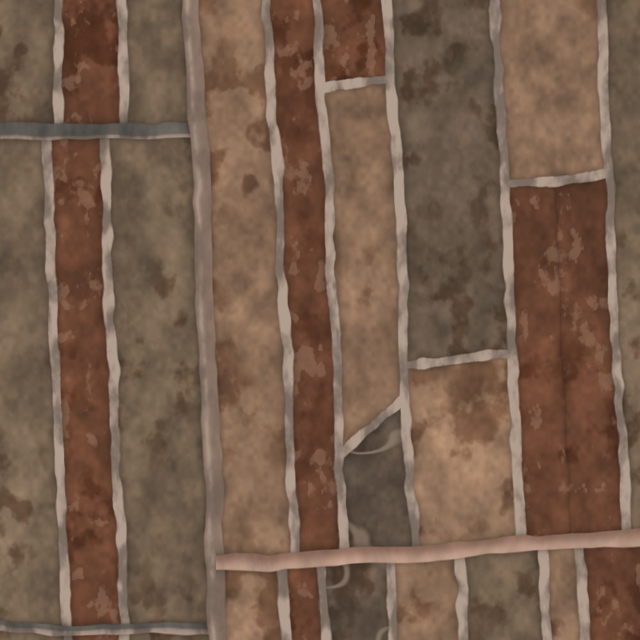
Write a Shadertoy shader that draws this texture.

```glsl
const int OLIVE = 0, TAN = 1, RED = 2, GREY = 3, VEINED = 4;

float hash(vec2 p) {
    p = fract(p * vec2(0.1031, 0.1137));
    p += dot(p, p.yx + 33.33);
    return fract((p.x + p.y) * p.x * 17.0);
}

float noise(vec2 p) {
    vec2 cell = floor(p), f = fract(p);
    f = f * f * (3.0 - 2.0 * f);
    float low = mix(hash(cell), hash(cell + vec2(1, 0)), f.x);
    float high = mix(hash(cell + vec2(0, 1)), hash(cell + 1.0), f.x);
    return mix(low, high, f.y);
}

float fbm(vec2 p) {
    float sum = 0.0, weight = 0.533;
    for (int i = 0; i < 4; i++) {
        sum += weight * noise(p);
        p = mat2(1.6, 1.2, -1.2, 1.6) * p + 5.3;
        weight *= 0.5;
    }
    return sum;
}

struct Plank { float gap; int column; int row; int kind; };

// Distance to the nearest upright joint, and the column it encloses
Plank findColumn(float x, float edges[6]) {
    Plank plank = Plank(1.0, 0, 0, OLIVE);
    for (int i = 0; i < 6; i++) {
        plank.gap = min(plank.gap, abs(x - edges[i]));
        if (x > edges[i]) plank.column++;
    }
    return plank;
}

Plank leftPanel(vec2 p) {
    float upper = step(p.y, 0.203);
    float first = mix(0.060, 0.091, upper), second = mix(0.150, 0.193, upper);
    float x = p.x - 0.05 * p.y * (1.0 - upper);
    int column = int(step(first, x) + step(second, x));
    float gap = min(abs(x - first), abs(x - second));
    return Plank(gap, column, int(upper) + 7, column == 1 ? RED : OLIVE);
}

Plank mainPanel(vec2 p) {
    float edges[6] = float[6](0.42, 0.497, 0.607, 0.772, 0.937, 1.5);
    float cuts[6] = float[6](2.0, 2.0, 0.134, 0.56, 0.28, 2.0);
    int upperKinds[6] = int[6](TAN, RED, RED, GREY, TAN, OLIVE);
    int lowerKinds[6] = int[6](TAN, RED, TAN, TAN, RED, OLIVE);
    Plank plank = findColumn(p.x - 0.05 * p.y, edges);
    int column = min(plank.column, 5);
    float cut = p.y - cuts[column] + 0.12 * (p.x - edges[column] + 0.07);
    plank.gap = min(plank.gap, abs(cut));
    plank.row = cut > 0.0 ? 1 : 0;
    plank.kind = cut > 0.0 ? lowerKinds[column] : upperKinds[column];
    if (column == 2) {
        float diagonal = (p.y - 0.65 + 0.9 * (p.x - 0.602)) / 1.35;
        plank.gap = min(plank.gap, abs(diagonal));
        if (diagonal > 0.0) { plank.kind = VEINED; plank.row = 2; }
    }
    return plank;
}

Plank footPanel(vec2 p) {
    float edges[6] = float[6](0.396, 0.457, 0.565, 0.676, 0.806, 0.864);
    int kinds[7] = int[7](TAN, RED, VEINED, TAN, OLIVE, TAN, RED);
    Plank plank = findColumn(p.x - 0.05 * p.y, edges);
    plank.row = 4;
    plank.kind = kinds[plank.column];
    return plank;
}

// Mottled stone with rusty stains, pale flakes and veins
vec3 stone(vec2 p, Plank plank) {
    vec3 palette[5] = vec3[5](vec3(0.44, 0.37, 0.30), vec3(0.56, 0.44, 0.35),
        vec3(0.41, 0.265, 0.195), vec3(0.39, 0.33, 0.275), vec3(0.38, 0.32, 0.27));
    vec2 seed = vec2(plank.column, plank.row) * 3.7;
    float cloud = fbm(p * vec2(8.0, 5.0) + seed);
    float grain = fbm(p * vec2(32.0, 25.0) + seed);
    float speck = noise(p * vec2(125.0, 105.0));
    vec3 color = palette[plank.kind];
    color *= 0.95 + 0.1 * hash(seed + 2.0);
    color *= 1.0 + 0.3 * (cloud - 0.5) + 0.5 * (grain - 0.5) + 0.12 * (speck - 0.5);
    float stain = smoothstep(0.5, 0.7, fbm(p * vec2(28.0, 24.0) + 31.0));
    stain *= smoothstep(0.4, 0.65, cloud);
    color *= mix(vec3(1), vec3(0.76, 0.70, 0.66), stain);
    float flake = smoothstep(0.61, 0.74, fbm(p * vec2(50.0, 38.0) + 11.0));
    color = mix(color, vec3(0.58, 0.45, 0.37), flake * (plank.kind == RED ? 0.5 : 0.15));
    if (plank.kind == VEINED) {
        float vein = abs(noise(p * vec2(16.0, 19.0) + 8.0) - 0.5);
        color = mix(color, vec3(0.58, 0.51, 0.45), 0.7 * (1.0 - smoothstep(0.01, 0.06, vein)));
    }
    return color;
}

// A joint with a soft shadow on either side
vec3 addJoint(vec3 base, vec3 joint, float d, float halfWidth) {
    float edge = abs(d) - halfWidth;
    base *= 1.0 - 0.24 * exp(-max(edge, 0.0) * 190.0);
    return mix(base, joint, 1.0 - smoothstep(-0.002, 0.002, edge));
}

void mainImage(out vec4 fragColor, in vec2 fragCoord) {
    vec2 uv = fragCoord / iResolution.xy;
    uv.y = 1.0 - uv.y;
    vec2 bend = vec2(noise(uv * vec2(6, 7)), noise(uv * 9.0 + 4.0)) - 0.5;
    vec2 chip = vec2(noise(uv * 38.0), noise(uv * 38.0 + 17.0)) - 0.5;
    vec2 p = uv + 0.012 * bend + 0.005 * chip;

    float wall = p.x - 0.04 * p.y - 0.302;
    float ledge = p.y - 0.884 + 0.07 * (p.x - 0.35);
    Plank plank = mainPanel(p);
    if (ledge > 0.0) plank = footPanel(p);
    if (wall < 0.0) plank = leftPanel(p);

    // Stones, with a crease down the lower right one
    vec3 color = stone(uv, plank);
    if (wall > 0.0 && plank.column == 4 && plank.row == 1)
        color *= 1.0 - 0.2 * exp(-abs(p.x - 0.05 * p.y - 0.85) * 260.0);

    // Narrow grout
    float wear = fbm(uv * vec2(45.0, 24.0) + 9.0);
    vec3 grout = mix(vec3(0.48, 0.42, 0.38), vec3(0.69, 0.61, 0.55), smoothstep(0.3, 0.67, wear));
    color = addJoint(color, grout, plank.gap, 0.0045 + 0.006 * wear);

    // Dark level joints of the left panel
    if (wall < 0.0) {
        vec3 slate = mix(vec3(0.25, 0.24, 0.23), vec3(0.46, 0.43, 0.40), wear);
        color = addJoint(color, grout, p.y - 0.211, 0.006);
        color = addJoint(color, slate, p.y - 0.202, 0.009);
        color = addJoint(color, grout, p.y - 0.984, 0.006);
        color = addJoint(color, slate, p.y - 0.977, 0.004);
    }

    // Broad upright joint and pink ledge
    vec3 mauve = vec3(0.50, 0.42, 0.37) * (0.8 + 0.4 * wear);
    mauve = mix(mauve, grout, 0.7 * exp(-pow((wall + 0.006) * 240.0, 2.0)));
    color = addJoint(color, mauve, wall, 0.014);
    if (wall > 0.0) {
        vec3 pink = mix(vec3(0.54, 0.41, 0.35), vec3(0.71, 0.58, 0.51), smoothstep(-0.012, 0.01, ledge));
        color = addJoint(color, pink * (0.85 + 0.3 * wear), ledge, 0.013);
    }
    fragColor = vec4(color, 1.0);
}
```
